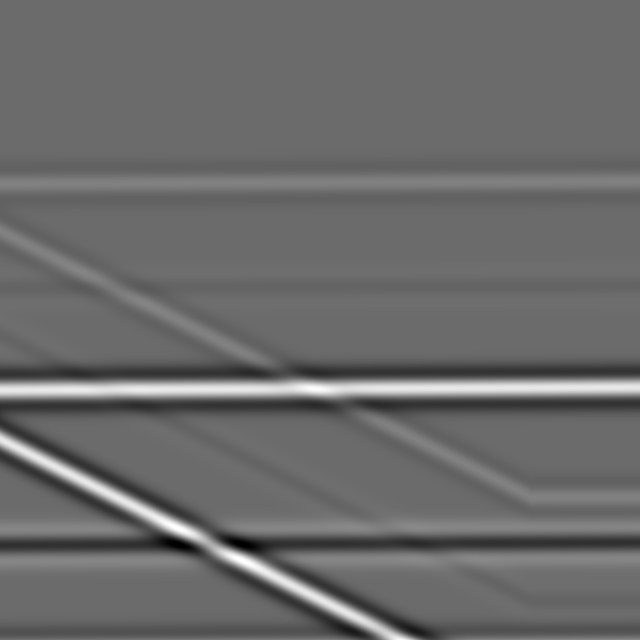
A three.js fragment shader for this background:

```glsl
// Grey field of overlapping wave bands, like a synthetic reflection section.
// Each band is a vertical Ricker wavelet centred on a nearly level or dipping
// line; the signed bands are added to a flat mid grey.

varying vec2 vUv;

const float BASE_GREY = 0.42;
const float WAVELET_WIDTH = 0.0207;  // sets the distance to the dark side lobes
const float LEVEL_RISE = 0.0043;     // climb of level bands across the canvas
const float DIP_SLOPE = 0.501;       // fall of dipping bands per unit across
const float DIP_END = 0.83;          // where dipping bands turn level

const float STRONG = 0.49;
const float MEDIUM = 0.23;
const float WEAK = 0.085;
const float FAINT = 0.028;

// Symmetric pulse: peak of 1 at the centre, two negative lobes beside it.
float ricker(float offset) {
  float a = offset * offset / (WAVELET_WIDTH * WAVELET_WIDTH);
  return (1.0 - 2.0 * a) * exp(-a);
}

// Nearly level band; startY is its height at the left edge.
float levelBand(vec2 p, float startY, float strength) {
  return strength * ricker(p.y - startY - LEVEL_RISE * p.x);
}

// Band that falls to the right, then runs level past the bend.
float dippingBand(vec2 p, float startY, float strength) {
  return strength * ricker(p.y - startY + DIP_SLOPE * min(p.x, DIP_END));
}

void main() {
  vec2 p = vUv;
  float grey = BASE_GREY;

  // Level bands, from top to bottom
  grey += levelBand(p, 0.7125, WEAK);
  grey += levelBand(p, 0.5495, -FAINT);
  grey += levelBand(p, 0.3904, STRONG);
  grey += levelBand(p, 0.1480, -MEDIUM);
  grey += levelBand(p, -0.0135, MEDIUM);

  // Dipping bands
  grey += dippingBand(p, 0.6390, WEAK);
  grey += dippingBand(p, 0.4766, -FAINT);
  grey += dippingBand(p, 0.3138, STRONG);

  gl_FragColor = vec4(vec3(clamp(grey, 0.0, 1.0)), 1.0);
}
```
